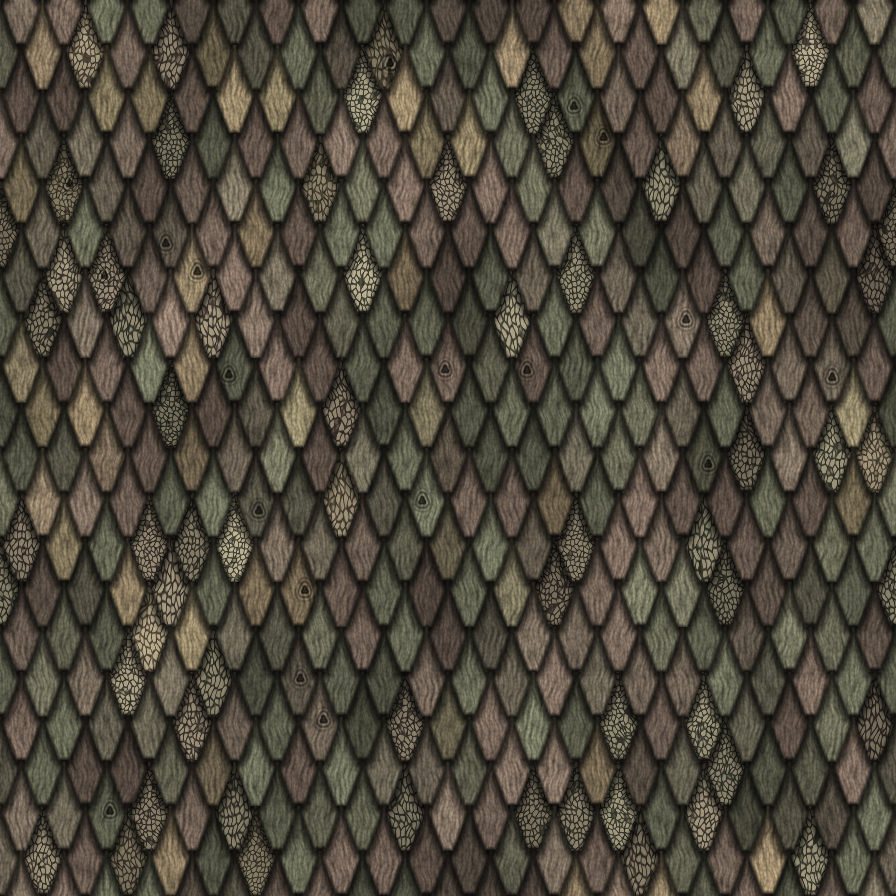
Reproduce this texture procedurally as a three.js fragment shader.

```glsl
varying vec2 vUv;

const vec2 TILES = vec2(21.0, 20.0);
const float TIP_HALF = 0.10;
const float SIDE_HALF = 0.455;
const float SHOULDER = 0.88;
const float TIP_WEAR = 0.07;
const float EDGE = 0.03;
const float RIM_WIDTH = 0.09;
const float SHADOW_REACH = 0.27;
const float CRACKED_SHARE = 0.17;
const float KNOT_SHARE = 0.05;
const vec3 GAP = vec3(0.075, 0.065, 0.058);
const vec3 OLIVE = vec3(0.385, 0.390, 0.315);
const vec3 UMBER = vec3(0.425, 0.365, 0.320);
const vec3 TAN = vec3(0.560, 0.495, 0.375);
const vec3 BLEACHED = vec3(0.620, 0.580, 0.480);

vec2 hash2(vec2 p) {
  return fract(sin(vec2(dot(p, vec2(127.1, 311.7)), dot(p, vec2(269.5, 183.3)))) * 43758.5);
}

// Nearest and second nearest cell distances
vec2 cellular(vec2 p) {
  vec2 cell = floor(p), local = p - cell, nearest = vec2(8.0);
  for (int j = -1; j <= 1; j++) {
    for (int i = -1; i <= 1; i++) {
      vec2 o = vec2(float(i), float(j));
      float d = length(o + hash2(cell + o) - local);
      nearest.y = min(nearest.y, max(nearest.x, d));
      nearest.x = min(nearest.x, d);
    }
  }
  return nearest;
}

// Half width of a shingle at a height above its tip
float halfWidth(float y) {
  float t = clamp(y / SHOULDER, 0.0, 1.0);
  return mix(TIP_HALF, SIDE_HALF, pow(t, 0.88));
}

// Weathered wood of one shingle
vec3 wood(vec2 id, vec2 p) {
  id = mod(id, TILES);
  vec2 tint = hash2(id + 3.7), kind = hash2(id + 41.3), seed = hash2(id + 87.1);
  vec2 q = p + seed * 20.0;
  vec3 color = mix(OLIVE, UMBER, smoothstep(0.2, 0.8, tint.x));
  color = mix(color, TAN, 0.75 * smoothstep(0.82, 0.94, seed.x));
  color *= 0.74 + 0.48 * tint.y;

  // Vertical fibres and fine speckle
  float bend = 0.05 * sin(q.y * 4.0 + 6.0 * seed.y) + 0.02 * sin(q.y * 11.0);
  float fibre = cellular(vec2((q.x + bend) * 14.0, q.y * 2.6)).x;
  float speckle = cellular(q * vec2(17.0, 12.0)).x;
  float streak = sin((q.x + bend) * 47.0 + 2.0 * sin(q.y * 3.0));
  color *= 1.30 - 0.48 * fibre - 0.28 * speckle + 0.07 * streak;

  // Cracked, bleached shingles
  float cracked = step(kind.x, CRACKED_SHARE);
  vec2 flake = cellular(vec2(q.x + bend, q.y) * vec2(10.0, mix(4.0, 9.0, seed.y)));
  float crust = smoothstep(0.06, 0.38, flake.y - flake.x);
  vec3 crackedColor = mix(color * 0.42, BLEACHED * (0.75 + 0.45 * tint.y), crust);
  color = mix(color, crackedColor, cracked * 0.82);

  // Ringed knots
  float knotted = step(1.0 - KNOT_SHARE, kind.y);
  vec2 k = p - vec2(0.3 * (seed.x - 0.5), 0.55 + 0.4 * seed.y);
  float r = length(k * vec2(1.0, 0.85)) + 0.015 * sin(3.0 * atan(k.y, k.x));
  float rings = 0.82 + 0.22 * sin(r * 75.0);
  rings *= mix(0.4, 1.0, smoothstep(0.05, 0.10, r));
  return color * mix(1.0, rings, knotted * (1.0 - smoothstep(0.16, 0.28, r)));
}

// Column number and horizontal offset from the shingle centre
vec2 column(float x, float row) {
  float s = x - 0.5 * mod(row, 2.0);
  float c = floor(s + 0.5);
  return vec2(c, s - c);
}

float shadow(float d) {
  return mix(0.25, 1.0, smoothstep(-0.02, SHADOW_REACH, d));
}

float rim(float d) {
  return mix(0.48, 1.0, smoothstep(0.0, RIM_WIDTH, d));
}

void main() {
  vec2 g = vUv * TILES;
  float row = floor(g.y), y = g.y - row;

  // Front shingle, with a worn tip
  vec2 front = column(g.x, row);
  vec2 frontId = vec2(front.x, row);
  float wear = TIP_WEAR * hash2(mod(frontId, TILES) + 19.0).x;
  float inside = min((halfWidth(y) - abs(front.y)) * 0.92, y - wear);
  vec2 toTip = vec2(max(0.5 - abs(front.y) - TIP_HALF, 0.0), 1.0 - y);
  vec3 frontColor = wood(frontId, vec2(front.y, y));
  frontColor *= rim(inside) * shadow(length(toTip));

  // Shingle behind it, one row lower
  vec2 back = column(g.x, row - 1.0);
  float backInside = SIDE_HALF - abs(back.y);
  vec3 backColor = wood(vec2(back.x, row - 1.0), vec2(back.y, y + 1.0));
  backColor *= rim(backInside) * shadow(-inside);

  vec3 color = mix(GAP, backColor, smoothstep(-EDGE, EDGE, backInside));
  color = mix(color, frontColor, smoothstep(-EDGE, EDGE, inside));

  // Broad damp stains that wrap at the borders
  vec2 w = vUv * 6.28318;
  float stain = sin(w.x * 2.0 + 1.3 * sin(w.y)) * sin(w.y * 2.0 + sin(w.x * 3.0));
  stain += 0.6 * sin(w.x * 5.0 + 2.0 * sin(w.y * 2.0)) * sin(w.y * 3.0 + 1.0);
  gl_FragColor = vec4(color * (1.0 + 0.10 * stain), 1.0);
}
```
